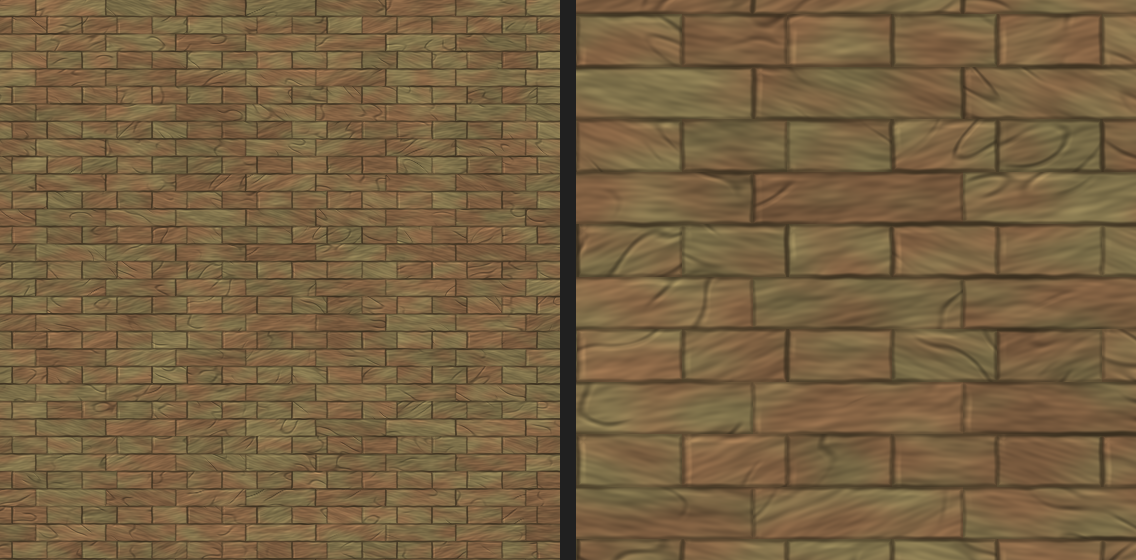
Left: the whole. Right: its middle third, enlarged.
This texture is drawn by a three.js fragment shader. Its source:

```glsl
// Weathered sandstone wall: 32 courses, alternating short and long bricks.
varying vec2 vUv;

const float COURSES = 32.0;                        // rows up, also the unit scale
const float COURSE_SHIFT = 0.062;                  // height of the lowest joint
const float SHORT_LENGTH = 2.0;                    // 16 bricks across
const float LONG_LENGTH = 4.0;                     // 8 bricks across
const float SHORT_SHIFT = 0.69;
const float LONG_SHIFT = 2.04;
const float JOINT_CORE = 0.012;
const float JOINT_EDGE = 0.085;
const float JOINT_WOBBLE = 0.035;
const vec2 STREAK_SCALE = vec2(0.55, 2.2);
const vec2 LIGHT_STEP = vec2(-0.035, 0.07);
const float STREAK_TONE = 0.17;
const float RELIEF_TONE = 0.24;
const float BRICK_TONE = 0.13;
const vec3 OLIVE = vec3(0.495, 0.442, 0.292);
const vec3 CLAY = vec3(0.500, 0.372, 0.255);
const vec3 MORTAR = vec3(0.215, 0.175, 0.115);

float hash(vec2 p) {
  vec3 q = fract(p.xyx * vec3(0.1031, 0.1030, 0.0973));
  q += dot(q, q.yzx + 33.33);
  return fract((q.x + q.y) * q.z);
}

float cornerSlope(vec2 cell, vec2 offset) {
  float angle = 6.28318 * hash(cell);
  return dot(vec2(cos(angle), sin(angle)), offset);
}

// Gradient noise, about -0.7 to 0.7
float noise(vec2 p) {
  vec2 i = floor(p);
  vec2 f = p - i;
  vec2 u = f * f * f * (f * (f * 6.0 - 15.0) + 10.0);
  vec2 e = vec2(1.0, 0.0);
  float low = mix(cornerSlope(i, f), cornerSlope(i + e.xy, f - e.xy), u.x);
  float high = mix(cornerSlope(i + e.yx, f - e.yx), cornerSlope(i + e.xx, f - e.xx), u.x);
  return mix(low, high, u.y);
}

// Layered stone grain, tilted differently in each brick
float grain(vec2 p, float tilt, vec2 seed) {
  vec2 q = p * STREAK_SCALE + vec2(0.0, p.x * tilt) + seed;
  float sum = 0.0;
  float weight = 0.75;
  for (int octave = 0; octave < 3; octave++) {
    sum += weight * noise(q);
    q = q * 2.0 + 17.3;
    weight *= 0.68;
  }
  return sum;
}

// Thin irregular fissure, 1 at its centre
float fissure(vec2 p, float tilt, vec2 seed) {
  float n = noise(p * vec2(0.65, 1.25) + vec2(0.0, p.x * tilt) + seed);
  return 1.0 - smoothstep(0.0, 0.085, abs(n));
}

void main() {
  vec2 p = vUv * COURSES;

  // Brick layout
  float y = p.y - COURSE_SHIFT;
  float course = mod(floor(y), COURSES);
  float isLong = mod(course, 2.0);
  float brickLength = mix(SHORT_LENGTH, LONG_LENGTH, isLong);
  float x = (p.x - mix(SHORT_SHIFT, LONG_SHIFT, isLong)) / brickLength;
  float count = COURSES / brickLength;
  vec2 brick = vec2(mod(floor(x), count), course);
  float brickHash = hash(brick + 3.7);
  float tilt = (hash(brick + 51.3) - 0.5) * 1.7;
  vec2 seed = floor(vec2(hash(brick + 11.1), hash(brick + 29.9)) * 200.0);

  // Stone colour and grain
  float height = grain(p, tilt, seed);
  float relief = height - grain(p + LIGHT_STEP, tilt, seed);
  float stain = noise(p * vec2(0.6, 1.3) + seed) + 0.5 * noise(p * 0.17 + 40.0);
  float clayAmount = smoothstep(-0.5, 0.5, stain + 0.6 * (brickHash - 0.5));
  float tone = 1.0 + STREAK_TONE * height + RELIEF_TONE * relief;
  tone += BRICK_TONE * (hash(brick + 77.7) - 0.5) + 0.09 * noise(p * 0.23 + 9.0);
  vec3 color = mix(OLIVE, CLAY, clayAmount) * tone;

  // Fissures with a lit lower lip
  float crackMask = smoothstep(0.05, 0.3, noise(p * 0.55 + seed + 60.5));
  float crack = fissure(p, tilt, seed + 80.0);
  float lip = fissure(p + vec2(-0.03, 0.09), tilt, seed + 80.0);
  color *= 1.0 + crackMask * (0.13 * lip - 0.30 * crack);

  // Joints: wavering, with uneven depth
  float wobble = JOINT_WOBBLE * noise(p * 2.3 + 5.0);
  float nearX = floor(x + 0.5);
  float nearY = floor(y + 0.5);
  float offsetX = (x - nearX) * brickLength + wobble;
  float offsetY = y - nearY + wobble;
  float jointX = 1.0 - smoothstep(JOINT_CORE, JOINT_EDGE, abs(offsetX));
  float jointY = 1.0 - smoothstep(JOINT_CORE, JOINT_EDGE, abs(offsetY));
  float depthX = mix(0.35, 0.8, hash(vec2(mod(nearX, count), course) + 91.0));
  float depthY = clamp(0.6 + 0.7 * noise(vec2(p.x * 0.55, nearY * 3.7 + 0.5)), 0.2, 0.95);
  float joint = max(jointX * depthX, jointY * depthY);

  // Lit brick edges beside the joints
  float rimX = 1.0 - smoothstep(0.0, 0.07, abs(offsetX - 0.13));
  float rimY = 1.0 - smoothstep(0.0, 0.07, abs(offsetY + 0.13));
  float rimMask = smoothstep(-0.1, 0.4, noise(p * vec2(0.8, 1.1) + 130.0));
  color *= 1.0 + 0.16 * rimMask * max(rimX, rimY);

  gl_FragColor = vec4(mix(color, MORTAR, joint), 1.0);
}
```
